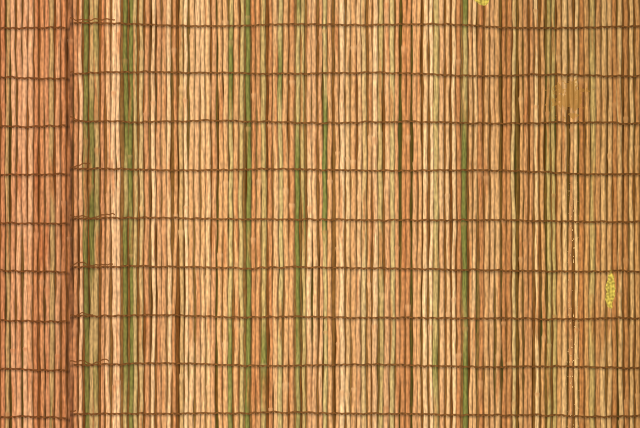
Write a Shadertoy shader that draws this texture.

```glsl
// A weathered reed screen: upright canes bound by nine rows of twisted cord.

const float PITCH = 0.0130;      // cane spacing; canvas height is 1
const float ROW_PITCH = 0.1136;  // cord spacing
const float ROW_START = 0.033;   // height of the lowest cord
const float SEAM = 0.163;        // where two panels meet
const float TAU = 6.28319;

const vec3 STRAW = vec3(0.96, 0.78, 0.56);
const vec3 TAN = vec3(0.87, 0.64, 0.41);
const vec3 RUSSET = vec3(0.74, 0.45, 0.25);
const vec3 OLIVE = vec3(0.74, 0.64, 0.38);
const vec3 GREEN = vec3(0.42, 0.45, 0.19);
const vec3 GAP = vec3(0.36, 0.21, 0.05);
const vec3 CORD = vec3(0.49, 0.31, 0.15);
const vec3 CRUST = vec3(0.78, 0.56, 0.27);
const vec3 LEAF = vec3(0.86, 0.75, 0.32);

float hash(vec2 p) {
  vec3 q = fract(p.xyx * 0.1031);
  q += dot(q, q.yzx + 33.33);
  return fract((q.x + q.y) * q.z);
}

float corner(vec2 cell, vec2 offset) {
  float angle = TAU * hash(cell);
  return dot(vec2(cos(angle), sin(angle)), offset);
}

// Gradient noise, about -0.7 to 0.7
float noise(vec2 p) {
  vec2 i = floor(p), f = p - i, e = vec2(1.0, 0.0);
  vec2 u = f * f * f * (f * (f * 6.0 - 15.0) + 10.0);
  return mix(mix(corner(i, f), corner(i + e, f - e), u.x),
             mix(corner(i + e.yx, f - e.yx), corner(i + 1.0, f - 1.0), u.x), u.y);
}

float cover(float dist, float px) { return 1.0 - smoothstep(-0.7 * px, 0.7 * px, dist); }

float bell(float x, float width) { return exp(-x * x / (width * width)); }

// Swelling at irregular joints along one cane
float joint(float y, float id) {
  float s = y / mix(0.22, 0.5, hash(vec2(id, 5.0))) + hash(vec2(id, 6.0));
  float d = fract(s) - 0.5;
  return step(0.5, hash(vec2(id, floor(s) + 20.0))) * bell(d, d > 0.0 ? 0.012 : 0.032);
}

// Colour and coverage of one cane
vec4 cane(vec2 p, float id, float px) {
  float kind = hash(vec2(id, 1.0)), tone = hash(vec2(id, 2.0));
  float knob = joint(p.y, id);
  float bend = 0.4 * noise(vec2(id * 7.31, p.y * 2.3)) + 0.22 * noise(vec2(id * 3.17, p.y * 12.0));
  float centre = PITCH * (id + 0.5 + 0.25 * (hash(vec2(id, 3.0)) - 0.5) + bend);
  float girth = mix(0.34, 0.50, hash(vec2(id, 4.0))) + 0.1 * noise(vec2(id * 2.39, p.y * 17.0));
  float halfWidth = PITCH * (girth + 0.12 * knob);
  float x = (p.x - centre) / halfWidth;

  // Drift between straw, russet, olive and green along the length
  float stain = noise(vec2(id * 5.7 + x * 0.4, p.y * 6.0));
  float drift = noise(vec2(id * 4.3, p.y * 3.0));
  vec3 col = mix(TAN, STRAW, smoothstep(0.1, 0.8, tone + 0.4 * drift));
  col = mix(col, RUSSET, 0.55 * smoothstep(0.6, 0.95, kind + 0.3 * drift));
  col = mix(col, OLIVE, 0.75 - 0.75 * smoothstep(0.14, 0.26, kind));
  col = mix(col, GREEN, 0.75 - 0.75 * smoothstep(0.05, 0.10, kind + 0.15 * drift));
  col = mix(col, RUSSET, 0.55 * smoothstep(0.12, 0.5, stain));

  // Fibres, joint scars and rounded shading
  col *= 1.0 + 0.20 * noise(p * vec2(420.0, 34.0)) + 0.16 * noise(p * vec2(190.0, 90.0));
  col = mix(col, mix(STRAW, RUSSET, tone), 0.35 * knob);
  col *= 1.07 - 0.36 * (x + 0.2) * (x + 0.2);
  return vec4(col, cover((abs(x) - 1.0) * halfWidth, px));
}

// Shaded canes glimpsed behind, then the front row
vec3 screenOfCanes(vec2 p, float px) {
  float id = floor(p.x / PITCH);
  float hollow = noise(vec2(id * 0.71, p.y * 2.0));
  vec3 col = mix(GAP, GREEN * 0.75, 0.8 * smoothstep(0.1, 0.4, hollow));
  vec4 behind = cane(p + vec2(300.5 * PITCH, 0.0), floor(p.x / PITCH + 0.5) + 300.0, px);
  col = mix(col, behind.rgb * vec3(0.66, 0.60, 0.46), 0.75 * behind.a);
  for (float k = -1.0; k <= 1.0; k++) {
    vec4 reed = cane(p, id + k, px);
    col = mix(col, reed.rgb, reed.a);
  }
  return col;
}

// Binding cords, stepped at the seam, with loose ends there
vec3 addCords(vec3 col, vec2 p, float px) {
  float right = step(SEAM, p.x);
  float y = p.y - ROW_START + mix(0.008, -0.004, right) + 0.006 * right * p.x;
  float row = floor(y / ROW_PITCH + 0.5);
  y -= row * ROW_PITCH + 0.008 * noise(vec2(p.x * 4.0, row * 3.37 + 0.5));
  y -= 0.0035 * noise(vec2(p.x * 55.0, row * 2.7 + 0.4));
  float wrap = cos(TAU * p.x / PITCH + 4.0 * noise(vec2(p.x * 30.0, row + 0.3)));
  y -= 0.0006 * wrap;
  col *= 1.0 - 0.22 * bell(y + 0.003, 0.004);
  float open = smoothstep(0.006, 0.011, abs(p.x - SEAM));
  float twist = 1.0 + 0.12 * wrap + 0.3 * noise(p * vec2(160.0, 300.0));
  col = mix(col, CORD * twist, 0.85 * open * cover(abs(y) - 0.0022 + 0.0004 * wrap, px));
  float tail = y - 0.007 - 0.012 * noise(vec2(p.x * 35.0, row * 5.3));
  float loose = right * step(p.x, SEAM + 0.11 * hash(vec2(row, 8.0)));
  return mix(col, CORD, 0.8 * loose * cover(abs(tail) - 0.0016, px));
}

// Dark join between the panels
vec3 addSeam(vec3 col, vec2 p) {
  float sway = 0.012 * noise(vec2(3.3, p.y * 14.0));
  return col * (1.0 - 0.3 * bell(p.x - SEAM - sway, 0.006));
}

// Ochre crust and a trail of pale specks
vec3 addWear(vec3 col, vec2 p) {
  float ragged = 0.5 * noise(p * 37.0) + 0.5 * noise(p * 83.0) + 0.4 * noise(p * 170.0);
  float crust = bell(length(p - vec2(1.33, 0.77)), 0.055) + ragged;
  col = mix(col, CRUST, 0.6 * smoothstep(0.55, 0.8, crust));
  float trail = bell(p.x - 1.338, 0.012) * (1.0 - smoothstep(0.4, 0.7, p.y));
  return mix(col, STRAW, trail * smoothstep(0.3, 0.45, noise(p * vec2(190.0, 120.0))));
}

vec3 addLeaf(vec3 col, vec2 p, vec2 size, float px) {
  float edge = length(p / size) - 1.0 + 0.5 * noise(p * 70.0 + 4.0);
  return mix(col, LEAF * (0.95 + 0.45 * noise(p * 160.0)), cover(edge * size.x, px));
}

void mainImage(out vec4 fragColor, in vec2 fragCoord) {
  float px = 1.0 / iResolution.y;
  vec2 p = fragCoord * px;
  vec3 col = addSeam(screenOfCanes(p, px), p);
  col = addWear(addCords(col, p, px), p);

  // Broad tint: reddish left, golden middle, olive right
  col *= mix(vec3(0.95, 0.85, 0.84), vec3(1.03), smoothstep(0.0, 0.5, p.x));
  col *= mix(vec3(1.0), vec3(0.86, 0.84, 0.74), smoothstep(0.9, 1.5, p.x));
  col *= 1.0 + 0.09 * noise(p * vec2(5.0, 1.5));

  col = addLeaf(col, p - vec2(1.426, 0.322), vec2(0.011, 0.042), px);
  col = addLeaf(col, p - vec2(1.127, 0.998), vec2(0.016, 0.010), px);
  fragColor = vec4(clamp(col, 0.0, 1.0), 1.0);
}
```
